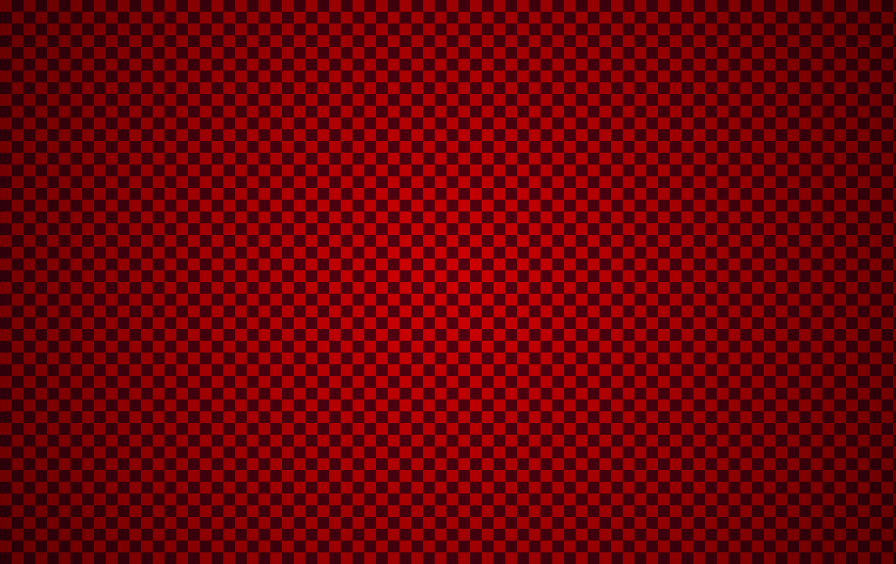
Write a Shadertoy shader that draws this pattern.

```glsl
const float CELLS_ACROSS = 76.25;
const vec3 BRIGHT_RED = vec3(0.81, 0.0, 0.008);
const vec3 DARK_MAROON = vec3(0.325, 0.0, 0.062);
const float VIGNETTE_STRENGTH = 0.56;
const float VIGNETTE_POWER = 1.2;
const float THREADS_PER_CELL = 5.0;
const float THREAD_DEPTH = 0.025;
const float GRAIN_DEPTH = 0.04;

float hash(vec2 p) {
    return fract(sin(dot(p, vec2(127.1, 311.7))) * 43758.5453);
}

// Alternates between +1 and -1 per unit, with edges softened over one pixel.
vec2 squareWave(vec2 p, float pixel) {
    vec2 edgeDistance = 0.5 - abs(fract(p) - 0.5);
    vec2 side = 1.0 - 2.0 * mod(floor(p), 2.0);
    return side * clamp(edgeDistance / (0.5 * pixel), 0.0, 1.0);
}

// Fine woven threads with a slight random grain.
float fabric(vec2 p, float isDark) {
    vec2 thread = p * THREADS_PER_CELL;
    float weave = cos(6.28319 * thread.x) * cos(6.28319 * thread.y);
    float grain = hash(floor(thread)) - 0.5;
    return 1.0 + (THREAD_DEPTH * weave + GRAIN_DEPTH * grain) * mix(0.5, 1.5, isDark);
}

void mainImage(out vec4 fragColor, in vec2 fragCoord) {
    // The grid starts at the upper left corner.
    float pixel = CELLS_ACROSS / iResolution.x;
    vec2 grid = vec2(fragCoord.x, iResolution.y - fragCoord.y) * pixel;

    // Checkerboard
    vec2 wave = squareWave(grid, pixel);
    float isDark = 0.5 - 0.5 * wave.x * wave.y;
    vec3 color = mix(BRIGHT_RED, DARK_MAROON, isDark);
    color *= fabric(grid, isDark);

    // Radial darkening towards the corners
    float radius = length(fragCoord - 0.5 * iResolution.xy) / iResolution.y;
    color *= 1.0 - VIGNETTE_STRENGTH * pow(radius, VIGNETTE_POWER);

    fragColor = vec4(color, 1.0);
}
```
